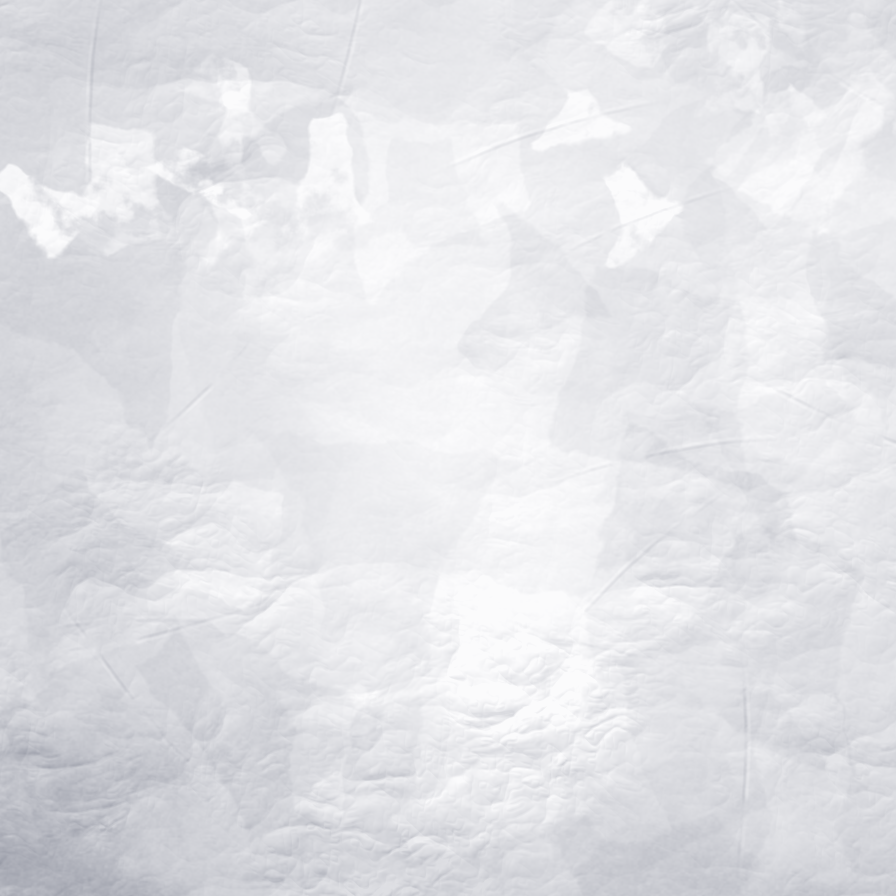
Reproduce this texture procedurally as a three.js fragment shader.

```glsl
varying vec2 vUv;

const vec3 SHADOW_COLOUR = vec3(0.65, 0.66, 0.70);
const vec3 CHALK_COLOUR = vec3(0.985, 0.985, 0.99);
const float SHADOW_TONE = 0.65;
const float CHALK_TONE = 0.985;
const float BRIGHT_TONE = 0.945;
const vec2 BRIGHT_CENTRE = vec2(0.62, 0.55);
const float VIGNETTE = 0.125;
const float FLOOR_SHADE = 0.05;
const float CORNER_SHADE = 0.11;
const vec2 LIGHT_STEP = vec2(-0.0012, 0.0026);
const float RELIEF = 0.0032;
const float GRAIN = 0.022;
const vec2 PEBBLE_CENTRE = vec2(0.155, 0.49);
const float PEBBLE_SCALE = 75.0;
const int PATCHES = 46;
const int FLECKS = 20;
const int SCRATCHES = 14;
const float EDGE = 0.003;

float hash(vec2 p) {
  vec3 q = fract(vec3(p.xyx) * 0.1031);
  q += dot(q, q.yzx + 33.33);
  return fract((q.x + q.y) * q.z);
}

vec2 hash2(vec2 p) {
  return vec2(hash(p), hash(p + 57.3));
}

float noise(vec2 p) {
  vec2 i = floor(p);
  vec2 f = fract(p);
  f = f * f * f * (f * (f * 6.0 - 15.0) + 10.0);
  return mix(mix(hash(i), hash(i + vec2(1.0, 0.0)), f.x),
             mix(hash(i + vec2(0.0, 1.0)), hash(i + 1.0), f.x), f.y);
}

mat2 rotation(float a) {
  return mat2(cos(a), sin(a), -sin(a), cos(a));
}

float fbm(vec2 p) {
  float sum = 0.0;
  float amplitude = 0.5;
  for (int i = 0; i < 5; i++) {
    sum += amplitude * noise(p);
    p = rotation(0.65) * p * 2.03 + 11.7;
    amplitude *= 0.5;
  }
  return sum;
}

// Distance to the nearest scattered point, for pebbled crust
float pebbles(vec2 p) {
  float nearest = 1.0;
  for (int y = -1; y <= 1; y++) {
    for (int x = -1; x <= 1; x++) {
      vec2 cell = floor(p) + vec2(float(x), float(y));
      nearest = min(nearest, length(cell + hash2(cell) - p));
    }
  }
  return nearest;
}

// Creased plaster surface
float height(vec2 uv) {
  vec2 p = uv + 0.07 * vec2(fbm(uv * 6.0), fbm(uv * 6.0 + 19.0));
  p = p * vec2(6.5, 9.0) + 31.0;
  float sum = 0.0;
  float amplitude = 0.5;
  for (int i = 0; i < 5; i++) {
    sum += amplitude * abs(2.0 * noise(p) - 1.0);
    p = rotation(0.8) * p * 2.05 + 5.3;
    amplitude *= 0.46;
  }
  float crust = smoothstep(0.09, 0.03, length(uv - PEBBLE_CENTRE) + 0.06 * (fbm(uv * 20.0) - 0.5));
  return sum - 0.12 * crust * pebbles(uv * PEBBLE_SCALE);
}

// Coverage of one tapered trowel mark with a ragged rim
float trowelMark(vec2 p, float angle, vec2 size, float taper, float ragged) {
  p = rotation(angle) * p;
  p.x *= 1.0 + 0.6 * taper * clamp(p.y / size.y, -1.0, 1.0);
  vec2 d = abs(p) - size;
  float dist = length(max(d, 0.0)) + min(max(d.x, d.y), 0.0) + ragged;
  return smoothstep(EDGE, -EDGE, dist);
}

void main() {
  vec2 uv = vUv;
  float cloud = fbm(uv * 4.0 + 3.0);
  float rough = fbm(uv * 24.0 + 40.0);
  float ragged = 0.05 * (fbm(uv * 13.0) - 0.5) + 0.012 * (rough - 0.5);
  float wear = smoothstep(0.26, 0.46, rough);

  // Broad light and shade
  float away = length(uv - BRIGHT_CENTRE);
  float tone = BRIGHT_TONE - VIGNETTE * smoothstep(0.15, 0.8, away);
  tone -= FLOOR_SHADE * smoothstep(0.3, 0.0, uv.y + 0.3 * (cloud - 0.5));
  tone -= CORNER_SHADE * smoothstep(0.28, 0.0, length(uv * vec2(1.1, 0.9)) + 0.3 * (rough - 0.5));
  tone += 0.09 * (cloud - 0.48);

  // Overlapping scraped patches
  for (int i = 0; i < PATCHES; i++) {
    vec2 seed = vec2(float(i) * 3.7, 8.1);
    vec2 look = hash2(seed + 13.0);
    vec2 size = vec2(0.03, 0.05) + vec2(0.07, 0.11) * hash2(seed + 29.0);
    float mark = trowelMark(uv - hash2(seed), 3.0 * (look.x - 0.5), size, look.y * 2.0 - 1.0, ragged);
    tone += mark * mix(0.6, 1.0, wear) * 0.075 * (hash(seed + 71.0) - 0.5);
  }

  // Chalk white flecks in two clusters near the top
  for (int i = 0; i < FLECKS; i++) {
    vec2 seed = vec2(float(i) * 5.3, 90.4);
    vec2 look = hash2(seed + 17.0);
    vec2 cluster = mod(float(i), 2.0) < 0.5 ? vec2(0.22, 0.81) : vec2(0.83, 0.88);
    vec2 centre = cluster + (hash2(seed) - 0.5) * vec2(0.38, 0.24);
    vec2 size = vec2(0.012, 0.02) + vec2(0.03, 0.05) * hash2(seed + 23.0);
    float mark = trowelMark(uv - centre, 2.4 * (look.x - 0.5), size, look.y * 2.0 - 1.0, ragged);
    tone = mix(tone, CHALK_TONE, mark * wear * mix(0.3, 0.9, look.y));
  }

  // Long faint scratches
  for (int i = 0; i < SCRATCHES; i++) {
    vec2 seed = vec2(float(i) * 2.9, 44.6);
    vec2 p = rotation(6.28 * hash(seed + 5.0)) * (uv - hash2(seed));
    p.y += 0.012 * (cloud - 0.5) + 0.5 * p.x * p.x;
    float reach = smoothstep(0.16, 0.04, abs(p.x)) * smoothstep(0.3, 0.6, rough);
    tone -= 0.05 * reach * (smoothstep(0.003, 0.0, abs(p.y)) - 0.6 * smoothstep(0.003, 0.0, abs(p.y - 0.004)));
  }

  // Raking light over the relief, then fine grain
  float slope = (height(uv) - height(uv + LIGHT_STEP)) / length(LIGHT_STEP);
  float bumpy = mix(0.45, 1.15, smoothstep(0.5, 0.1, uv.y)) * mix(0.4, 1.5, smoothstep(0.3, 0.65, fbm(uv * 5.0 + 60.0)));
  tone += clamp(RELIEF * bumpy * slope, -0.09, 0.05);
  float grain = 0.6 * noise(uv * 210.0) + 0.4 * noise(uv * vec2(330.0, 390.0) + 9.0) - 0.5;
  tone += GRAIN * grain * mix(0.7, 2.2, smoothstep(0.9, 0.72, tone));

  float level = clamp((tone - SHADOW_TONE) / (CHALK_TONE - SHADOW_TONE), -0.3, 1.0);
  gl_FragColor = vec4(mix(SHADOW_COLOUR, CHALK_COLOUR, level), 1.0);
}
```
